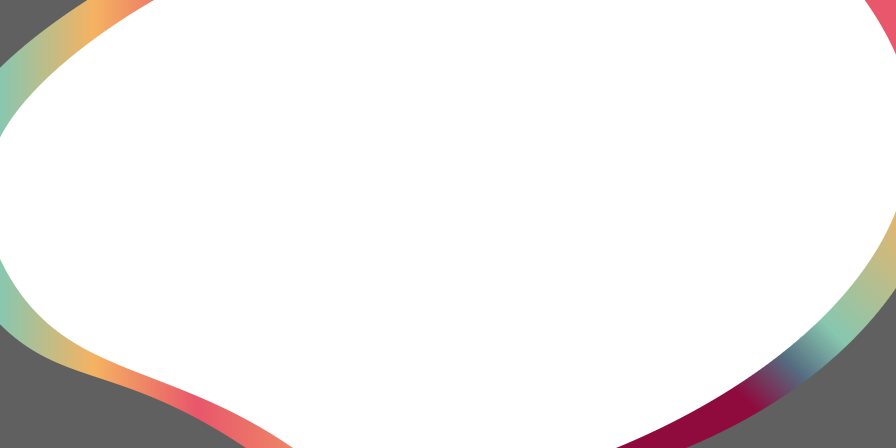
This background is drawn by a WebGL 2 fragment shader. Its source:

```glsl
#version 300 es
precision highp float;
// A large white blob bordered by a ribbon of shifting colour, with grey corners.
// Each ribbon edge is a cubic Bezier solved for its height at the pixel's x;
// the left and right colours come from two linear gradients.

#define WHITE  vec3(1.0)
#define GREY   vec3(0.376)
#define TEAL   vec3(0.53, 0.78, 0.69)
#define ORANGE vec3(0.96, 0.70, 0.38)
#define ROSE   vec3(0.91, 0.34, 0.42)
#define WINE   vec3(0.56, 0.04, 0.24)
#define SLATE  vec3(0.33, 0.42, 0.50)
#define OVERSHOOT 0.2
#define SOLVE_STEPS 16

uniform vec2 u_resolution;
out vec4 fragColor;

vec2 bezier(vec2 a, vec2 b, vec2 c, vec2 d, float t) {
    float s = 1.0 - t;
    return s * s * s * a + 3.0 * s * s * t * b + 3.0 * s * t * t * c + t * t * t * d;
}

// Approximate signed distance to a curve whose x always grows; positive above it
float heightAbove(vec2 p, vec2 a, vec2 b, vec2 c, vec2 d) {
    float lo = -OVERSHOOT, hi = 1.0 + OVERSHOOT;
    for (int i = 0; i < SOLVE_STEPS; i++) {
        float mid = 0.5 * (lo + hi);
        if (bezier(a, b, c, d, mid).x < p.x) lo = mid;
        else hi = mid;
    }
    float t = 0.5 * (lo + hi), s = 1.0 - t;
    vec2 tangent = s * s * (b - a) + 2.0 * s * t * (c - b) + t * t * (d - c);
    return (p.y - bezier(a, b, c, d, t).y) * tangent.x / length(tangent);
}

float ramp(float from, float to, float x) {
    return clamp((x - from) / (to - from), 0.0, 1.0);
}

// Horizontal gradient shared by both left corners
vec3 leftGradient(float x) {
    vec3 color = mix(TEAL, ORANGE, ramp(0.0, 0.21, x));
    color = mix(color, ROSE, ramp(0.21, 0.44, x));
    return mix(color, ORANGE, ramp(0.44, 0.86, x));
}

// Diagonal gradient shared by both right corners
vec3 rightGradient(float s) {
    vec3 color = mix(WINE, SLATE, ramp(0.77, 0.95, s));
    color = mix(color, TEAL, ramp(0.95, 1.12, s));
    color = mix(color, ORANGE, ramp(1.12, 1.60, s));
    return mix(color, ROSE, ramp(1.60, 1.88, s));
}

void main() {
    // Height units: x runs 0..2, y runs 0..1
    vec2 p = gl_FragCoord.xy / u_resolution.y;

    // Inner ribbon edges: top left, bottom left, bottom right, top right
    float inner = heightAbove(p, vec2(0.0, 0.693), vec2(0.057, 0.805), vec2(0.208, 0.922), vec2(0.344, 1.0));
    inner = max(inner, -heightAbove(p, vec2(0.0, 0.422), vec2(0.130, 0.151), vec2(0.359, 0.203), vec2(0.654, 0.0)));
    inner = max(inner, -heightAbove(p, vec2(1.375, 0.0), vec2(1.667, 0.120), vec2(1.914, 0.310), vec2(2.0, 0.529)));
    inner = max(inner, heightAbove(p, vec2(1.930, 1.0), vec2(1.958, 0.961), vec2(1.982, 0.919), vec2(2.0, 0.878)));

    // Outer ribbon edges: top left, bottom left, bottom right
    float outer = heightAbove(p, vec2(0.0, 0.849), vec2(0.057, 0.904), vec2(0.122, 0.953), vec2(0.195, 1.0));
    outer = max(outer, -heightAbove(p, vec2(0.0, 0.276), vec2(0.143, 0.135), vec2(0.268, 0.188), vec2(0.549, 0.0)));
    outer = max(outer, -heightAbove(p, vec2(1.531, 0.0), vec2(1.745, 0.089), vec2(1.901, 0.214), vec2(2.0, 0.357)));

    // Layer the ribbon over white, then the grey corners over the ribbon
    vec3 ribbon = p.x < 1.0 ? leftGradient(p.x) : rightGradient(p.x + p.y - 1.0);
    vec3 color = mix(WHITE, ribbon, clamp(inner * u_resolution.y + 0.5, 0.0, 1.0));
    color = mix(color, GREY, clamp(outer * u_resolution.y + 0.5, 0.0, 1.0));
    fragColor = vec4(color, 1.0);
}
```
